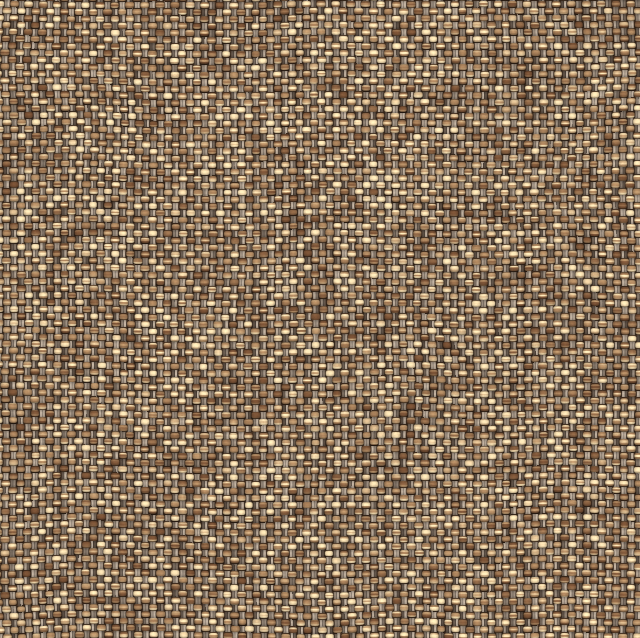
This texture is drawn by a Shadertoy shader. Its source:

```glsl
// Plain woven cloth: plump brown and straw weft floats, staggered row by row,
// over slim grey warp threads. Each float is a rounded box with softly blended
// strands, tinted by hashes; dark hollows separate floats and warp.

float hash(vec2 p) {
    vec3 q = fract(vec3(p.xyx) * vec3(0.1031, 0.1030, 0.0973));
    q += dot(q, q.yzx + 33.33);
    return fract((q.x + q.y) * q.z);
}

float noise(vec2 p) {
    vec2 i = floor(p), f = fract(p);
    f = f * f * (3.0 - 2.0 * f);
    return mix(mix(hash(i), hash(i + vec2(1, 0)), f.x),
               mix(hash(i + vec2(0, 1)), hash(i + vec2(1, 1)), f.x), f.y);
}

float roundedBox(vec2 p, vec2 halfSize, float radius) {
    vec2 d = abs(p) - halfSize + radius;
    return length(max(d, 0.0)) + min(max(d.x, d.y), 0.0) - radius;
}

// Brown through ochre to pale straw
vec3 weftColor(float tone) {
    vec3 brown = vec3(0.43, 0.29, 0.19);
    vec3 ochre = vec3(0.65, 0.51, 0.365);
    vec3 straw = vec3(0.90, 0.81, 0.645);
    return tone < 0.5 ? mix(brown, ochre, smoothstep(0.1, 0.5, tone))
                      : mix(ochre, straw, smoothstep(0.45, 0.8, tone));
}

void mainImage(out vec4 fragColor, in vec2 fragCoord) {
    vec2 uv = fragCoord / iResolution.xy;
    vec2 threads = vec2(87.0, 92.0);
    float soft = max(0.09, 0.8 * max(threads.x / iResolution.x, threads.y / iResolution.y));

    // Thread coordinates with a gentle wander of the yarns
    vec2 p = uv * threads;
    p += 0.4 * vec2(noise(uv * vec2(6, 10)), noise(uv * vec2(8, 5) + 40.0));

    // Staggered floats: one every two columns, shifted on odd rows
    float row = floor(p.y);
    float x = p.x + mod(row, 2.0);
    vec2 id = vec2(floor(x * 0.5), row);
    vec2 q = vec2(mod(x, 2.0) - 1.0, fract(p.y) - 0.5);

    // Warp: a light and a dark grey strand crossing between neighbouring floats
    float across = 1.0 - abs(q.x);
    float warpId = floor((x + 1.0) * 0.5) * 2.0 - mod(row, 2.0);
    float side = step(0.0, q.x);
    float warpTone = 0.45 * hash(vec2(warpId * 2.0 + side, row) + 133.0)
                   + 0.25 * hash(vec2(warpId, row) + 71.0)
                   + 0.30 * abs(side - step(0.35, hash(vec2(warpId, 9.0))));
    vec3 warp = mix(vec3(0.33, 0.28, 0.24), vec3(0.72, 0.66, 0.595),
                    smoothstep(0.05, 0.8, warpTone));
    warp *= 1.0 - 0.20 * (1.0 - smoothstep(0.0, 0.14, across));
    warp *= 1.05 - 0.9 * q.y * q.y;
    vec3 gap = vec3(0.225, 0.155, 0.105) * (0.8 + 0.4 * hash(id + 5.0));
    vec3 color = mix(gap, warp, 1.0 - smoothstep(0.36 - soft, 0.36 + soft, across));

    // Weft float, varied in size and position
    vec2 size = vec2(0.58, 0.44) + vec2(0.10, 0.06) * (vec2(hash(id + 17.0), hash(id + 29.0)) - 0.5);
    vec2 local = q - vec2(0.10, 0.06) * (vec2(hash(id + 59.0), hash(id + 43.0)) - 0.5);
    float d = roundedBox(local, size, 0.32);

    // Contact shadow around the float, heavier underneath
    color *= 1.0 - 0.35 * (1.0 - smoothstep(0.0, 0.2, roundedBox(local + vec2(0.0, 0.06), size, 0.32)));

    // Strand tones blend across the float; neighbours are nearly independent
    float bend = 0.10 * local.x * local.x * sign(local.y);
    float strands = noise(vec2(id.x * 7.0 + 0.4 * local.x, (local.y + bend) * 3.6 + row * 11.0 + 200.0));
    float tone = 0.32 * hash(id + 97.0) + 0.52 * strands
               + 0.16 * noise(vec2(p.x * 0.25, row * 0.9));
    vec3 weft = weftColor(0.52 + 1.25 * (tone - 0.5));

    // Rounded shading, lit from above
    vec2 r = local / size;
    weft *= 1.14 - 0.30 * r.x * r.x - 0.30 * r.y * r.y + 0.10 * r.y;
    color = mix(color, weft, 1.0 - smoothstep(-soft, soft, d));

    // Fibre grain and faint broad unevenness
    color *= 0.98 + 0.08 * noise(p * vec2(5.0, 5.0));
    color *= 0.99 + 0.03 * noise(uv * 5.0 + 3.0);
    fragColor = vec4(clamp(color, 0.0, 1.0), 1.0);
}
```
